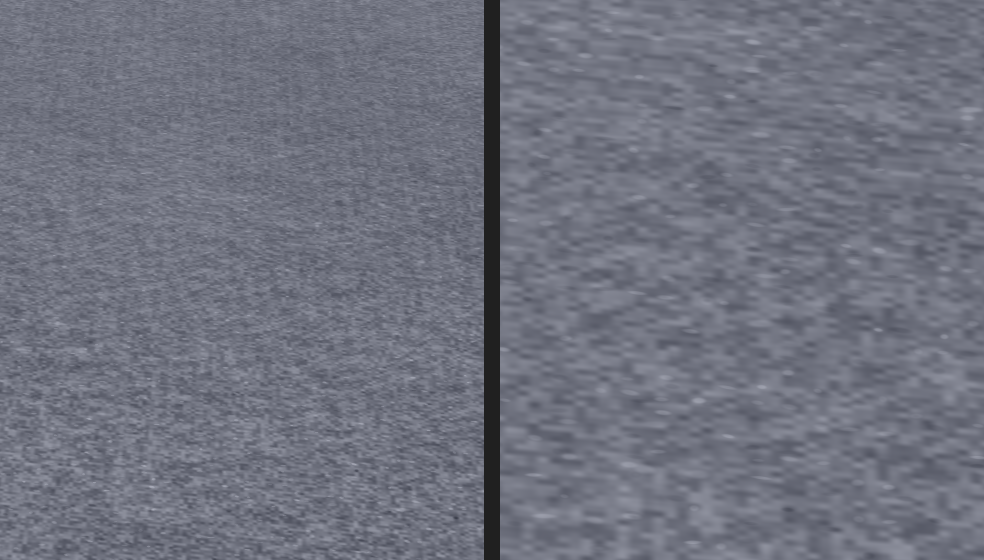
Left, the full canvas; right, a detail of the centre.
A WebGL 2 fragment shader for this texture:

```glsl
#version 300 es
precision highp float;
// Worn blue-grey asphalt receding from the viewer: layered value noise on a
// perspective ground plane forms the grain, broad noise adds soft patches,
// and hashed cells scatter pale stone chips and dark pits.

#define HORIZON 3.0                      // horizon height, canvas heights
#define GRAIN_SIZE vec2(0.0080, 0.0043)  // grain at the near edge
#define TILT 0.10                        // downward slope to the right
#define NEAR_CONTRAST 0.185
#define FAR_CONTRAST 0.105
#define PATCH_CONTRAST 0.035
#define CHIP_GAIN 0.13
#define PIT_GAIN 0.07
#define BASE_COLOR vec3(0.436, 0.447, 0.497)

uniform vec2 u_resolution;
out vec4 fragColor;

float hash(vec2 p) {
    return fract(sin(dot(p, vec2(127.1, 311.7))) * 43758.5453);
}

float valueNoise(vec2 p) {
    vec2 cell = floor(p);
    vec2 f = fract(p);
    f = f * f * (3.0 - 2.0 * f);
    float low = mix(hash(cell), hash(cell + vec2(1.0, 0.0)), f.x);
    float high = mix(hash(cell + vec2(0.0, 1.0)), hash(cell + 1.0), f.x);
    return mix(low, high, f.y);
}

// Signed noise, centred on zero
float grain(vec2 p) {
    return valueNoise(p) - 0.5;
}

// Ground position; one unit is one canvas height at the near edge
vec2 projectToGround(vec2 p, float centerX) {
    float scale = HORIZON / (HORIZON - p.y);
    vec2 ground = vec2((p.x - centerX) * scale, HORIZON * (scale - 1.0));
    ground.y += TILT * ground.x;
    return ground;
}

// Soft elongated specks, at most one inside each cell
float specks(vec2 ground, vec2 cellSize, float chance, float seed) {
    vec2 q = ground / cellSize;
    vec2 id = floor(q) + seed;
    float pick = hash(id);
    vec2 center = 0.5 + 0.30 * (vec2(hash(id + 3.7), hash(id + 8.3)) - 0.5);
    vec2 radius = vec2(mix(0.12, 0.30, hash(id + 5.1)),
                       mix(0.08, 0.18, hash(id + 9.4)));
    vec2 offset = fract(q) - center;
    offset.y += offset.x * 0.35 * (hash(id + 6.2) - 0.5);
    float body = 1.0 - smoothstep(0.5, 1.4, length(offset / radius));
    return body * step(pick, chance) * mix(0.4, 1.0, hash(id + 2.9));
}

void main() {
    vec2 p = gl_FragCoord.xy / u_resolution.y;
    float aspect = u_resolution.x / u_resolution.y;
    vec2 ground = projectToGround(p, 0.5 * aspect);

    // Fine grain, clumps and longer streaks
    vec2 g = ground / GRAIN_SIZE;
    float tone = grain(g)
               + 0.55 * grain(g * vec2(0.42, 0.50) + vec2(17.3, 41.9))
               + 0.30 * grain(g * vec2(0.15, 0.24) + vec2(63.1, 9.7));
    float contrast = mix(NEAR_CONTRAST, FAR_CONTRAST, smoothstep(0.0, 1.0, p.y));
    float shade = tone * contrast;

    // Broad worn patches and a paler left side
    shade += PATCH_CONTRAST * grain(p * vec2(3.0, 4.5) + 5.2);
    shade += PATCH_CONTRAST * 0.6 * grain(p * vec2(9.0, 17.0) + 21.6);
    shade += 0.012 * (0.5 - p.x / aspect) * (1.0 - 0.5 * p.y);
    shade += 0.012 * smoothstep(0.75, 1.0, p.y);

    // Small chips, rare long slivers and dark pits
    float nearness = mix(1.0, 0.5, p.y);
    float chips = specks(ground, vec2(0.022, 0.014), 0.22, 11.0)
                + 0.8 * specks(ground + 0.31, vec2(0.038, 0.021), 0.10, 47.0)
                + 0.9 * specks(ground + 0.57, vec2(0.075, 0.022), 0.025, 83.0);
    float pits = specks(ground + 0.19, vec2(0.026, 0.015), 0.25, 29.0);
    shade += nearness * (CHIP_GAIN * chips - PIT_GAIN * pits);

    fragColor = vec4(clamp(BASE_COLOR + shade, 0.0, 1.0), 1.0);
}
```
